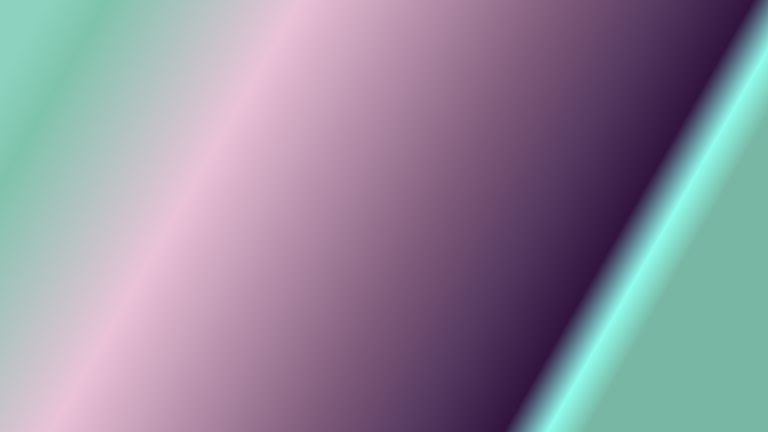
Write a Shadertoy shader that draws this background.

```glsl
// A diagonal gradient of mint, pink, mauve and dark plum, crossed by a
// bright cyan streak that falls off to a flat sage corner.
// Each pixel is projected on a slanted axis, then run through colour ramps.

const vec3 MINT  = vec3(0.55, 0.825, 0.745);
const vec3 GREEN = vec3(0.50, 0.765, 0.675);
const vec3 PINK  = vec3(0.92, 0.765, 0.85);
const vec3 MAUVE = vec3(0.49, 0.35, 0.475);
const vec3 GRAPE = vec3(0.335, 0.225, 0.375);
const vec3 PLUM  = vec3(0.19, 0.08, 0.245);
const vec3 CYAN  = vec3(0.57, 0.99, 0.93);
const vec3 SAGE  = vec3(0.47, 0.717, 0.64);

// Position along the axis: 0 at the upper left corner, 1 at the lower right
float axisPosition(vec2 uv, float aspect, float angle) {
    vec2 axis = vec2(cos(angle), sin(angle));
    vec2 fromTopLeft = vec2(uv.x * aspect, 1.0 - uv.y);
    return dot(fromTopLeft, axis) / dot(vec2(aspect, 1.0), axis);
}

// Fade linearly from one colour to the next between two stops
vec3 fadeTo(vec3 color, vec3 next, float start, float end, float t) {
    return mix(color, next, clamp((t - start) / (end - start), 0.0, 1.0));
}

void mainImage(out vec4 fragColor, in vec2 fragCoord) {
    vec2 uv = fragCoord / iResolution.xy;
    float aspect = iResolution.x / iResolution.y;
    float t = axisPosition(uv, aspect, radians(30.0));

    // Soft bands
    vec3 color = fadeTo(MINT, GREEN, 0.045, 0.105, t);
    color = fadeTo(color, PINK,  0.105, 0.295, t);
    color = fadeTo(color, MAUVE, 0.295, 0.555, t);
    color = fadeTo(color, GRAPE, 0.555, 0.650, t);
    color = fadeTo(color, PLUM,  0.650, 0.740, t);

    // Bright streak and flat corner
    color = fadeTo(color, CYAN, 0.740, 0.783, t);
    color = fadeTo(color, SAGE, 0.783, 0.820, t);

    fragColor = vec4(color, 1.0);
}
```
